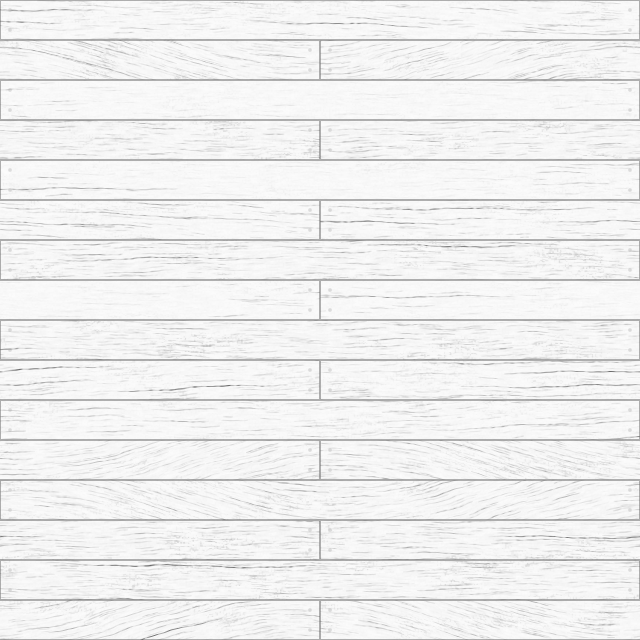
A Shadertoy shader for this texture:

```glsl
// White painted timber boards in a half-lap bond, with grain cracks, scuffs and nail heads.

#define ROWS 16.0
#define SEAM_HALF_WIDTH 0.0008
#define NAIL_INSET 0.0156
#define NAIL_RADIUS 0.0025
#define CRACK_WIDTH 0.00032
#define FIBRE_DEPTH 0.030
#define SCUFF_DEPTH 0.11
#define PAINT vec3(0.988)
#define CRACK_COLOUR vec3(0.42)
#define SEAM_COLOUR vec3(0.40)
#define NAIL_COLOUR vec3(0.70)

const float TAU = 6.2831853;

// Board kinds from bottom to top: 0 calm, 1 busy, 2 curved, 3 long cracks
const int KINDS[16] = int[16](2, 1, 1, 2, 2, 3, 3, 1, 0, 1, 3, 0, 1, 0, 2, 3);

// Per kind: short crack density, long crack density, grain bend, scuffing
const vec4 TRAITS[4] = vec4[4](
    vec4(0.30, 0.08, 0.000, 0.25),
    vec4(0.75, 0.10, 0.003, 1.00),
    vec4(0.80, 0.10, 0.050, 0.75),
    vec4(0.50, 0.50, 0.004, 0.45));

float hash(vec2 p) {
    vec3 q = fract(p.xyx * vec3(0.1031, 0.1030, 0.0973));
    q += dot(q, q.yzx + 33.33);
    return fract((q.x + q.y) * q.z);
}

float noise(vec2 p) {
    vec2 i = floor(p), f = fract(p);
    f *= f * (3.0 - 2.0 * f);
    vec2 e = vec2(0.0, 1.0);
    return mix(mix(hash(i), hash(i + e.yx), f.x),
               mix(hash(i + e.xy), hash(i + e.yy), f.x), f.y);
}

// Smoothed coverage of a shape at signed distance d
float cover(float d, float px) {
    return clamp(0.5 - d / px, 0.0, 1.0);
}

// Line coverage that fades instead of widening below one pixel
float hairline(float d, float halfWidth, float px) {
    float drawn = max(halfWidth, 0.5 * px);
    return cover(d - drawn, px) * halfWidth / drawn;
}

// One tapered, slightly tilted crack per occupied grid cell
float cracks(vec2 p, vec2 cell, float density, float halfWidth, float seed, float px) {
    float lane = floor(p.y / cell.y);
    p.x += cell.x * hash(vec2(lane + 71.0, seed));
    vec2 id = vec2(floor(p.x / cell.x), lane) + seed * 17.0;
    vec2 q = vec2(fract(p.x / cell.x), fract(p.y / cell.y));
    float present = step(hash(id + 3.7), density);
    float start = 0.4 * hash(id + 11.3);
    float end = 1.0 - 0.4 * hash(id + 23.1);
    float t = clamp((q.x - start) / (end - start), 0.0, 1.0);
    float centre = mix(0.3, 0.7, hash(id + 41.9)) + (q.x - 0.5) * (hash(id + 5.3) - 0.5) * 0.35;
    float d = abs(q.y - centre) * cell.y;
    float wear = 0.3 + 1.1 * noise(vec2(p.x * 190.0, lane + seed));
    float w = halfWidth * sqrt(4.0 * t * (1.0 - t)) * wear * mix(0.3, 1.1, hash(id + 61.0));
    return present * hairline(d, w, px);
}

void mainImage(out vec4 fragColor, in vec2 fragCoord) {
    vec2 pos = fragCoord / iResolution.xy;
    float px = 1.0 / min(iResolution.x, iResolution.y);

    // Board layout: one full-width board per row, every other row shifted by half
    float row = min(floor(pos.y * ROWS), ROWS - 1.0);
    float shift = 0.5 * (1.0 - mod(row, 2.0));
    vec2 board = vec2(fract(pos.x + shift), pos.y - row / ROWS);
    vec2 edge = min(board, vec2(1.0, 1.0 / ROWS) - board);
    int kind = KINDS[int(mod(row, 16.0))];
    vec4 trait = TRAITS[kind];
    float seed = row + 1.0;
    float flip = row > 8.0 ? -1.0 : 1.0;

    // Grain space: bent, tilted and rippled along the board
    vec2 grain = board + vec2(seed * 1.37, 1.0);
    grain.y -= flip * trait.z * cos(TAU * (board.x + 0.04 * sin(seed)));
    grain.y -= kind == 3 ? flip * 0.025 * board.x : 0.0;
    grain.y += 0.0014 * sin(grain.x * 31.0 + board.y * 60.0 + seed)
             + 0.0006 * sin(grain.x * 83.0 + board.y * 140.0)
             + 0.0002 * sin(grain.x * 310.0 + seed * 2.0);

    // Paint with fine fibres and patchy, streaked scuffs
    float fibre = noise(grain * vec2(80.0, 450.0) + seed);
    float speck = noise(grain * vec2(420.0, 500.0) + seed * 5.0);
    float patches = smoothstep(0.50, 0.85, noise(board * vec2(14.0, 38.0) + seed * 9.0));
    float scuff = patches * smoothstep(0.5, 1.0, 0.5 * (fibre + speck));
    float shade = FIBRE_DEPTH * fibre * mix(0.55, 1.0, trait.w)
                + 0.015 * speck * speck + SCUFF_DEPTH * trait.w * scuff;
    vec3 colour = PAINT - shade;

    // Cracks: fine and medium ones, then long splits; calm boards crack near their ends
    float ends = kind == 0 ? mix(0.35, 1.0, 1.0 - smoothstep(0.05, 0.3, edge.x)) : 1.0;
    float fine = cracks(grain, vec2(0.055, 0.0045), trait.x * 0.75, CRACK_WIDTH * 0.6, seed, px);
    float medium = cracks(grain, vec2(0.13, 0.0085), trait.x, CRACK_WIDTH, seed + 31.0, px);
    float split = cracks(grain, vec2(0.55, 0.019), trait.y, CRACK_WIDTH * 2.0, seed + 67.0, px);
    float ink = max(max(fine, medium) * ends, split);
    colour = mix(colour, CRACK_COLOUR, ink);

    // Nail heads: a pale rim around a darker centre, mirrored to all four corners
    float nail = length(edge - vec2(NAIL_INSET, 0.25 / ROWS));
    float rim = cover(abs(nail - NAIL_RADIUS) - 0.0004, px);
    float head = cover(nail - NAIL_RADIUS, px);
    float dent = cover(nail - NAIL_RADIUS * 0.45, px);
    colour = mix(colour, NAIL_COLOUR, max(max(0.4 * rim, 0.3 * head), 0.8 * dent));

    // Dark seams between boards
    float seam = cover(min(edge.x, edge.y) - SEAM_HALF_WIDTH, px);
    colour = mix(colour, SEAM_COLOUR, seam);
    fragColor = vec4(colour, 1.0);
}
```
